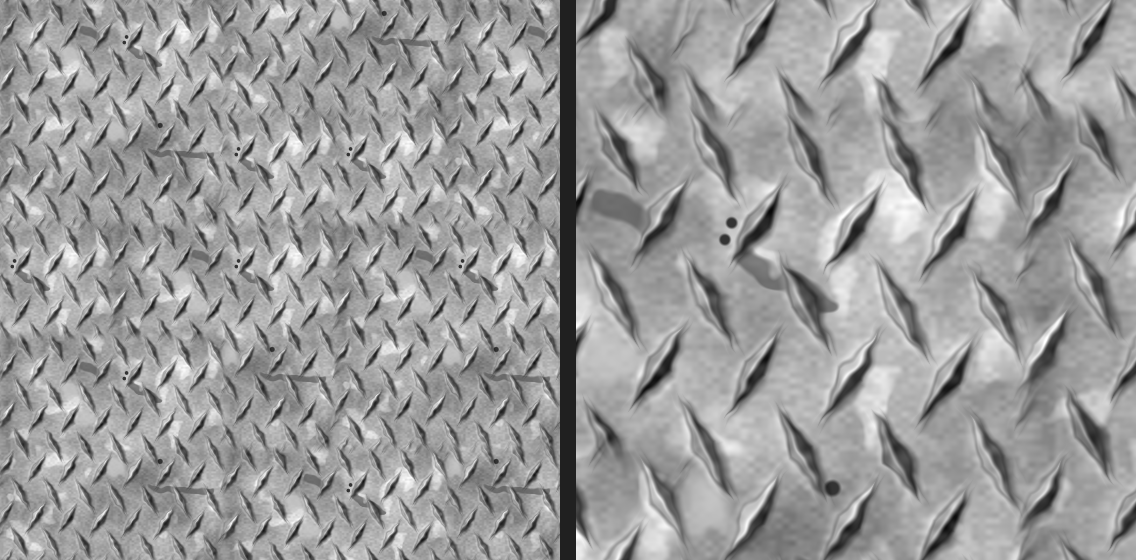
Left, the full canvas; right, a detail of the centre.
A Shadertoy shader for this texture:

```glsl
// Worn steel tread plate: raised diamond studs leaning alternately right and left.
// One 2x2 sheet of plate is cut into four pieces, which are laid out on a 5x5 grid
// with soft seams; a skewed lattice places the studs and noise mottles the metal.

const int GRID = 5;                        // pieces across and down
const int LAYOUT[25] = int[25](            // piece = column + 2 * row in the sheet
    0, 1, 2, 3, 0,
    2, 3, 1, 1, 2,
    1, 0, 1, 0, 1,
    0, 1, 3, 2, 3,
    2, 3, 0, 1, 3);
const float SEAM = 0.07;                   // half width of the blend between pieces

// Lengths below are in pieces, with y pointing down
const mat2 LATTICE = mat2(0.286, 0.0138, -0.009, 0.442);
const vec2 RIGHT_ORIGIN = vec2(0.065, 0.267);
const vec2 LEFT_ORIGIN = vec2(0.208, 0.072);
const vec2 RIGHT_AXIS = vec2(0.527, -0.850);
const vec2 LEFT_AXIS = vec2(-0.460, -0.888);
const vec2 STUD_SIZE = vec2(0.152, 0.037); // half length, half width

const float BASE_TONE = 0.625;
const float MOTTLE = 0.46;
const float GRAIN = 0.10;
const vec2 RIGHT_FACES = vec2(0.70, 0.17); // lit face, shaded face
const vec2 LEFT_FACES = vec2(0.58, 0.29);
const float PALE = 0.78;
const float STAIN = 0.36;
const float PIT = 0.20;

float hash(vec2 p) {
    return fract(sin(dot(p, vec2(127.1, 311.7))) * 43758.55);
}

float noise(vec2 p) {
    vec2 i = floor(p), f = fract(p);
    f = f * f * (3.0 - 2.0 * f);
    return mix(mix(hash(i), hash(i + vec2(1, 0)), f.x),
               mix(hash(i + vec2(0, 1)), hash(i + vec2(1, 1)), f.x), f.y);
}

float fbm(vec2 p) {
    float sum = 0.0, amp = 0.5;
    for (int k = 0; k < 5; k++) {
        sum += amp * noise(p);
        p = mat2(1.6, 1.2, -1.2, 1.6) * p + 7.3;
        amp *= 0.55;
    }
    return sum / 1.055;
}

// Soft coverage of a round-ended stroke from a to b
float stroke(vec2 p, vec2 a, vec2 b, float radius) {
    vec2 ab = b - a;
    float t = clamp(dot(p - a, ab) / max(dot(ab, ab), 1e-5), 0.0, 1.0);
    return 1.0 - smoothstep(0.65 * radius, 1.25 * radius, length(p - a - ab * t));
}

float spot(vec2 p, vec2 center, float radius) {
    return stroke(p, center, center, radius);
}

// Bare metal with its blemishes
float metal(vec2 s) {
    vec2 rough = s + 0.05 * (vec2(noise(s * 16.0), noise(s * 16.0 + 31.0)) - 0.5);
    float tone = BASE_TONE + MOTTLE * (fbm(s * 3.2 + 4.0) - 0.5);
    tone += GRAIN * (noise(s * vec2(48.0, 60.0)) - 0.5);
    tone += 0.16 * smoothstep(0.68, 0.88, noise(rough * 9.0 + 12.0));
    float pale = max(spot(rough, vec2(1.03, 1.18), 0.095), spot(rough, vec2(0.62, 0.49), 0.085));
    pale = max(pale, 0.8 * spot(rough, vec2(0.77, 0.72), 0.085));
    pale = max(pale, spot(rough, vec2(0.16, 1.37), 0.05));
    tone = mix(tone, PALE, 0.8 * pale);
    float stain = stroke(rough, vec2(1.36, 1.365), vec2(1.88, 1.385), 0.032);
    stain = max(stain, stroke(rough, vec2(1.17, 0.45), vec2(1.40, 0.57), 0.028));
    stain = max(stain, stroke(rough, vec2(0.74, 0.26), vec2(0.87, 0.33), 0.035));
    tone = mix(tone, STAIN, 0.75 * stain);
    float pit = max(spot(s, vec2(1.43, 1.12), 0.024), spot(s, vec2(1.13, 0.33), 0.017));
    pit = max(pit, spot(s, vec2(1.11, 0.38), 0.017));
    return mix(tone, PIT, pit);
}

// Lays the nearest stud of one lattice over the given tone
float addStud(float tone, vec2 s, vec2 origin, vec2 axis, vec2 faces, float pixel) {
    vec2 node = round(inverse(LATTICE) * (s - origin));
    float wear = hash(node + origin * 10.0);
    vec2 d = s - origin - LATTICE * node;
    d += 0.016 * (vec2(noise(s * 24.0), noise(s * 24.0 + 57.0)) - 0.5);
    vec2 q = vec2(dot(d, axis), dot(d, vec2(-axis.y, axis.x)))
           / (STUD_SIZE * vec2(0.92 + 0.16 * wear, 1.0));
    float soft = (0.006 + pixel) / STUD_SIZE.y;

    // Pale rim on the left, cast shadow on the right
    tone += 0.10 * (1.0 - smoothstep(0.6, 1.3, abs(q.x) + abs(q.y + 0.5)));
    tone *= 1.0 - 0.40 * (1.0 - smoothstep(0.5, 1.3, abs(q.x + 0.1) + abs(q.y - 0.45)));

    // Two faces meeting at a bright ridge, with a dark outline
    float outline = abs(q.x) + abs(q.y) - 1.0;
    float shaded = smoothstep(-soft, soft, q.y - 0.06 - 0.15 * q.x);
    float face = mix(faces.x + 0.10 * q.x + 0.20 * (wear - 0.5), faces.y + 0.10 * (wear - 0.5), shaded);
    face += 0.16 * exp(-40.0 * (q.y + 0.12) * (q.y + 0.12)) * (1.0 - abs(q.x));
    face += 0.22 * (noise(s * 34.0) - 0.5);
    face *= 1.0 - 0.30 * smoothstep(-0.30, 0.0, outline);
    return mix(tone, face, 1.0 - smoothstep(-soft, soft, outline));
}

float plate(vec2 s, float pixel) {
    float tone = metal(s);
    tone = addStud(tone, s, LEFT_ORIGIN, LEFT_AXIS, LEFT_FACES, pixel);
    return addStud(tone, s, RIGHT_ORIGIN, RIGHT_AXIS, RIGHT_FACES, pixel);
}

void mainImage(out vec4 fragColor, in vec2 fragCoord) {
    vec2 uv = fragCoord / iResolution.xy;
    vec2 p = float(GRID) * vec2(uv.x, 1.0 - uv.y);
    float pixel = float(GRID) / iResolution.y;

    // Blend the pieces that meet around this point
    vec2 corner = floor(p - 0.5);
    vec2 blend = smoothstep(0.5 - SEAM, 0.5 + SEAM, p - 0.5 - corner);
    float tone = 0.0;
    for (int k = 0; k < 4; k++) {
        vec2 side = vec2(k % 2, k / 2);
        vec2 weights = mix(1.0 - blend, blend, side);
        float weight = weights.x * weights.y;
        if (weight <= 0.0) continue;
        vec2 cell = corner + side;
        ivec2 slot = ivec2(mod(cell, float(GRID)));
        int piece = LAYOUT[slot.x + GRID * slot.y];
        tone += weight * plate(p - cell + vec2(piece % 2, piece / 2), pixel);
    }
    fragColor = vec4(vec3(clamp(tone, 0.0, 1.0)), 1.0);
}
```
